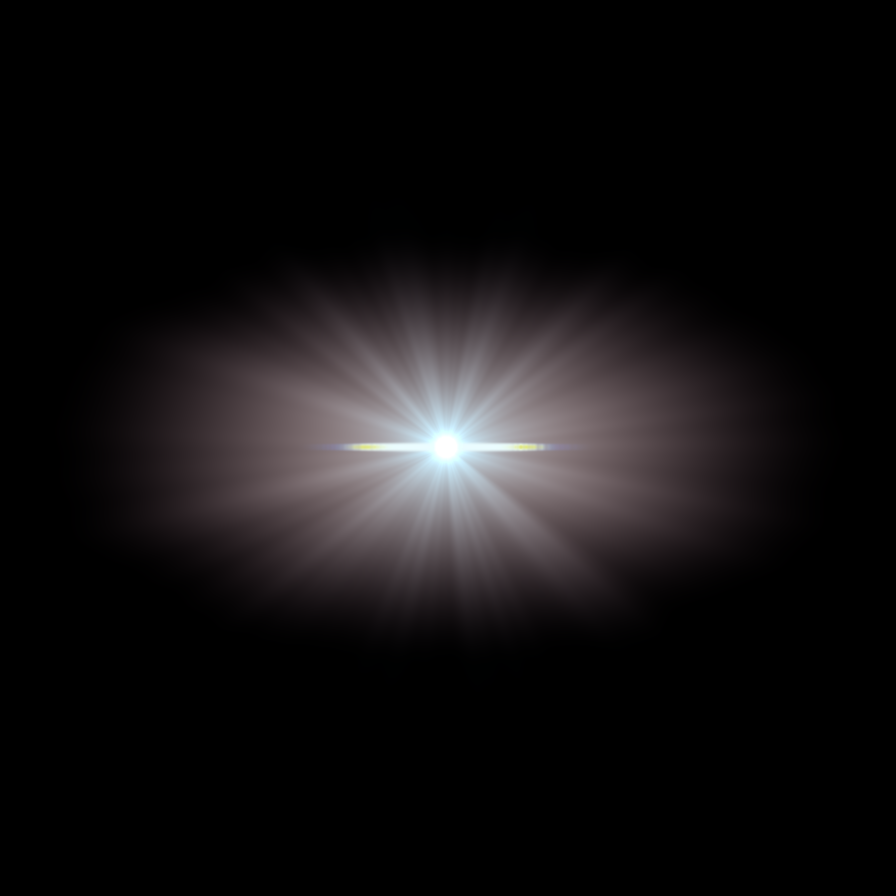
This background is drawn by a Shadertoy shader. Its source:

```glsl
const float TAU = 6.2831853;
const vec2 CENTER = vec2(0.498, 0.501);
const vec2 HALO_SIZE = vec2(0.43, 0.23);
const vec3 WARM = vec3(0.66, 0.585, 0.585);
const vec3 CYAN = vec3(0.24, 0.58, 0.68);
const vec3 YELLOW = vec3(0.88, 0.90, 0.45);
const vec3 VIOLET = vec3(0.50, 0.52, 0.70);
const vec3 ICE = vec3(0.92, 0.99, 1.0);

float slope(float cell, float seed) {
    return fract(sin(cell * 127.1 + seed * 311.7) * 437.585) * 2.0 - 1.0;
}

// Gradient noise on a line that repeats after a whole number of cells
float gradientNoise(float x, float period, float seed) {
    float cell = floor(x);
    float t = x - cell;
    float a = slope(mod(cell, period), seed) * t;
    float b = slope(mod(cell + 1.0, period), seed) * (t - 1.0);
    return 2.0 * mix(a, b, t * t * t * (t * (t * 6.0 - 15.0) + 10.0));
}

float bell(float x, float width) {
    return exp(-x * x / (width * width));
}

// Broad spokes with finer irregular rays between them
float rayPattern(float angle) {
    float turn = angle / TAU + 0.5;
    float spokes = 0.4 * cos(12.0 * (angle - 0.227));
    float uneven = 0.5 * gradientNoise(turn * 23.0, 23.0, 1.0);
    float fine = 0.4 * gradientNoise(turn * 61.0, 61.0, 2.0);
    return spokes + uneven + fine;
}

vec3 halo(vec2 p, float rays) {
    float radius = length(p / HALO_SIZE);
    float reach = radius / (1.0 + 0.05 * rays);
    float glow = smoothstep(1.06, 0.0, reach);
    float shade = 1.0 + 0.07 * rays * smoothstep(0.05, 0.4, radius);
    return WARM * pow(vec3(glow), vec3(1.0, 1.08, 1.02)) * shade;
}

vec3 core(vec2 p, float rays) {
    float d = length(p);
    float glow = exp(-d * 23.0 / (1.0 + 0.25 * rays));
    return CYAN * glow + vec3(0.4) * bell(d, 0.012);
}

// Thin flare: white inside, yellow bands, then violet tips
vec3 addStreak(vec3 base, vec2 p) {
    float x = abs(p.x);
    float grain = gradientNoise(p.x * 210.0, 512.0, 3.0);
    float thickness = mix(0.0050, 0.0036, smoothstep(0.02, 0.15, x));
    float profile = bell(p.y * p.y, thickness * thickness);
    float alpha = profile * smoothstep(0.168, 0.08, x);
    alpha *= 1.0 + 0.3 * grain * smoothstep(0.06, 0.1, x);
    vec3 tint = max(base, mix(ICE, VIOLET, smoothstep(0.085, 0.13, x)));
    float band = bell(x - 0.090, 0.016) * bell(p.y, 0.0028);
    tint = mix(tint, YELLOW, band * (0.85 + 0.3 * grain));
    return mix(base, tint, clamp(alpha, 0.0, 1.0));
}

void mainImage(out vec4 fragColor, in vec2 fragCoord) {
    vec2 p = fragCoord / iResolution.xy - CENTER;
    float rays = rayPattern(atan(p.y, p.x + 1e-6));

    vec3 color = halo(p, rays) + core(p, rays);
    color = addStreak(color, p);
    fragColor = vec4(clamp(color, 0.0, 1.0), 1.0);
}
```
